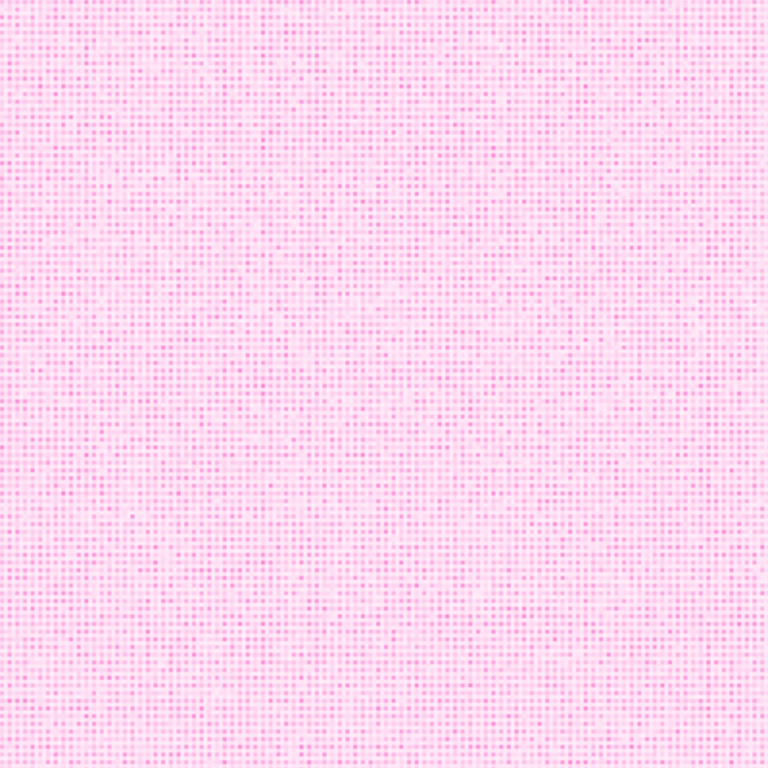
Give the GLSL for this pattern, as a WebGL 2 fragment shader.

```glsl
#version 300 es
precision highp float;

uniform vec2 u_resolution;
out vec4 fragColor;

const int REPEATS = 100;            // dots across and down
const int SQUARES = 2 * REPEATS;    // each repeat is two squares wide and high
const vec3 PAPER = vec3(1.00, 0.94, 0.98);
const vec3 INK = vec3(0.97, 0.50, 0.82);
const float DOT_INK = 0.52;         // mean ink of each kind of square
const float BRIDGE_INK = 0.15;
const float GAP_INK = 0.05;
const float DOT_SPREAD = 0.40;      // random variation of each kind
const float BRIDGE_SPREAD = 0.13;
const float GAP_SPREAD = 0.06;
const float THREAD_SPREAD = 0.12;   // relative variation of whole rows and columns
const float EDGE_SOFTNESS = 0.36;   // half width of an edge, in squares

// Integer hash to the range 0..1
float hash(ivec2 cell, uint seed) {
    uint h = uint(cell.x) * 374761393u + uint(cell.y) * 668265263u + seed * 2246822519u;
    h = (h ^ (h >> 15u)) * 2246822519u;
    h = (h ^ (h >> 13u)) * 3266489917u;
    h ^= h >> 16u;
    return float(h >> 8u) / 16777216.0;
}

// Bell-shaped random value in -1..1
float scatter(ivec2 cell, uint seed) {
    return hash(cell, seed) + hash(cell, seed + 1u) - 1.0;
}

// Ink of one square, wrapped at the canvas borders
float squareInk(ivec2 cell) {
    cell = (cell + SQUARES) % SQUARES;
    bool dotColumn = cell.x % 2 == 0;
    bool dotRow = cell.y % 2 == 1;
    vec2 tone = vec2(BRIDGE_INK, BRIDGE_SPREAD);
    if (dotColumn && dotRow) tone = vec2(DOT_INK, DOT_SPREAD);
    else if (!dotColumn && !dotRow) tone = vec2(GAP_INK, GAP_SPREAD);
    float thread = scatter(ivec2(cell.x, 0), 11u) + scatter(ivec2(0, cell.y), 17u);
    return clamp(tone.x * (1.0 + THREAD_SPREAD * thread) + tone.y * scatter(cell, 3u), 0.0, 1.0);
}

void main() {
    vec2 uv = gl_FragCoord.xy / u_resolution;
    vec2 p = uv * float(SQUARES) - 0.5;
    ivec2 cell = ivec2(floor(p));

    // Soft edges, never narrower than a pixel
    vec2 halfEdge = clamp(0.5 * float(SQUARES) / u_resolution, vec2(EDGE_SOFTNESS), vec2(0.5));
    vec2 blend = smoothstep(0.5 - halfEdge, 0.5 + halfEdge, fract(p));

    // Mix the four nearest squares
    float lower = mix(squareInk(cell), squareInk(cell + ivec2(1, 0)), blend.x);
    float upper = mix(squareInk(cell + ivec2(0, 1)), squareInk(cell + ivec2(1, 1)), blend.x);
    float ink = mix(lower, upper, blend.y);

    fragColor = vec4(mix(PAPER, INK, ink), 1.0);
}
```
